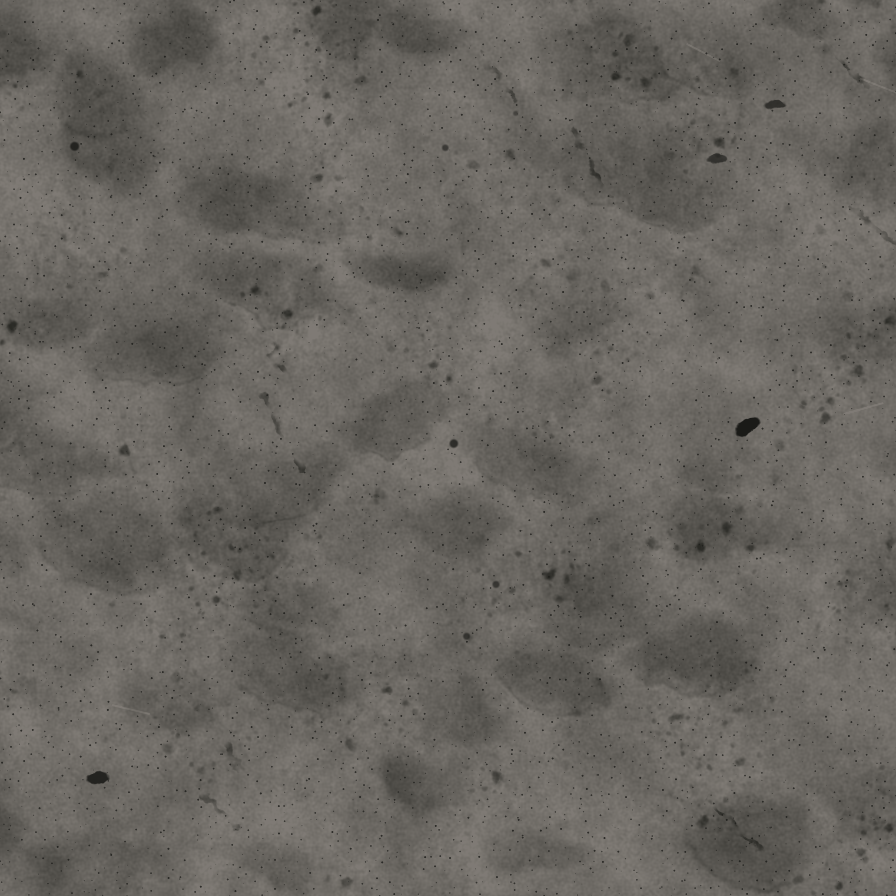
Write a three.js fragment shader that draws this texture.

```glsl
varying vec2 vUv;

const vec3 SHADOW = vec3(0.29, 0.283, 0.264);
const vec3 STONE = vec3(0.47, 0.454, 0.432);
const vec3 INK = vec3(0.10, 0.10, 0.09);

vec2 hash2(vec2 p) {
  vec3 q = fract(p.xyx * vec3(0.1031, 0.1030, 0.0973));
  q += dot(q, q.yzx + 33.33);
  return fract((q.xx + q.yz) * q.zy);
}

vec2 rotate(vec2 p, float angle) {
  float c = cos(angle), s = sin(angle);
  return vec2(c * p.x + s * p.y, c * p.y - s * p.x);
}

float corner(vec2 cell, vec2 offset) {
  return dot(hash2(cell + 71.0) * 2.0 - 1.0, offset);
}

float gradientNoise(vec2 p) {
  vec2 i = floor(p), f = fract(p);
  vec2 u = f * f * f * (f * (f * 6.0 - 15.0) + 10.0);
  vec2 e = vec2(0.0, 1.0);
  return mix(mix(corner(i, f), corner(i + e.yx, f - e.yx), u.x),
             mix(corner(i + e, f - e), corner(i + 1.0, f - 1.0), u.x), u.y);
}

float fbm(vec2 p) {
  float sum = 0.0, amplitude = 1.0;
  for (int k = 0; k < 4; k++) {
    sum += amplitude * gradientNoise(p);
    p = rotate(p, 0.6) * 2.03 + 17.0;
    amplitude *= 0.5;
  }
  return sum;
}

// Soft oval stains (x) and the thin creases under them (y)
vec2 stains(vec2 p, float cells, float density) {
  vec2 g = p * cells, result = vec2(0.0);
  for (int y = -1; y <= 1; y++) for (int x = -1; x <= 1; x++) {
    vec2 id = floor(g) + vec2(x, y);
    vec2 seed = hash2(id + 5.0), traits = hash2(id + 43.0);
    vec2 d = rotate(g - id - 0.1 - 0.8 * seed, -0.7 * traits.x + 0.1);
    vec2 size = vec2(0.34 + 0.22 * traits.y, 0.22 + 0.16 * seed.x);
    float r = length(d / size);
    float present = step(traits.x, density);
    float lower = smoothstep(0.1, -0.2, d.y);
    float body = 1.0 - smoothstep(0.5, mix(1.4, 1.05, lower), r);
    float crease = exp(-pow((r - 0.9) / 0.08, 2.0)) * smoothstep(-0.08, -0.2, d.y);
    result = max(result, present * vec2(body * (0.6 + 0.4 * seed.y),
                                        crease * step(0.6, traits.y)));
  }
  return result;
}

// Scattered round grains; radius and softness in canvas units
float grains(vec2 p, float cells, float density, float radius, float soft) {
  vec2 g = p * cells;
  float cover = 0.0;
  for (int y = -1; y <= 1; y++) for (int x = -1; x <= 1; x++) {
    vec2 id = floor(g) + vec2(x, y);
    vec2 traits = hash2(id + cells);
    float d = length(g - id - hash2(id + 19.0)) / cells;
    float r = radius * (0.4 + 0.6 * traits.y);
    float disc = 1.0 - smoothstep(r - soft, r + soft, d);
    cover = max(cover, disc * step(traits.x, density) * (0.4 + 0.6 * traits.y));
  }
  return cover;
}

float stroke(vec2 p, vec2 start, vec2 along, float width) {
  vec2 d = p - start;
  float t = clamp(dot(d, along) / dot(along, along), 0.0, 1.0);
  return 1.0 - smoothstep(width * 0.3, width, length(d - along * t));
}

void main() {
  vec2 p = vUv;
  vec2 warp = vec2(fbm(p * 9.0), fbm(p * 9.0 + 40.0));
  vec2 wobble = vec2(fbm(p * 45.0), fbm(p * 45.0 + 9.0));

  // Clouded ground with slanted veins
  float tone = 0.80 + 0.42 * fbm(p * 7.0) + 0.32 * fbm(p * 21.0 + 0.5 * warp);
  float vein = gradientNoise(rotate(p + 0.03 * warp, -0.9) * vec2(4.0, 11.0));
  tone += 0.08 * (1.0 - smoothstep(0.0, 0.15, abs(vein))) + 0.28 * vein;

  vec2 stain = stains(p + 0.035 * warp + 0.006 * wobble, 7.0, 0.78);
  tone -= 0.54 * stain.x + 0.28 * stain.y;

  // Grain, stronger in rough patches
  float patches = smoothstep(-0.05, 0.4, fbm(p * 7.0 + 80.0));
  float rough = 0.7 + 0.7 * patches;
  tone += rough * (0.24 * gradientNoise(p * 70.0) + 0.24 * gradientNoise(p * 140.0));
  tone += 0.30 * gradientNoise(p * 270.0);

  // Pits gather in patches
  float pits = grains(p + 0.007 * wobble, 27.0, 0.5, 0.0058, 0.003);
  float crumbs = grains(p + 0.004 * wobble, 62.0, 0.4, 0.003, 0.002);
  tone -= (0.15 + 0.85 * patches) * (1.15 * pits + 0.75 * crumbs);

  // Broken cracks, then straight scratches
  float scratch = 0.0;
  for (int k = 0; k < 9; k++) {
    vec2 seed = hash2(vec2(k, 7)), traits = hash2(vec2(k, 31));
    vec2 slope = vec2(0.03 + 0.03 * traits.x, -0.05 - 0.04 * traits.y);
    float crack = stroke(p + 0.012 * wobble, seed, slope, 0.0045);
    tone -= 0.8 * crack * smoothstep(-0.2, 0.25, gradientNoise(p * 60.0));
    vec2 run = rotate(vec2(0.04 + 0.03 * traits.y, 0.0), traits.x - 0.5);
    scratch += step(5.0, float(k)) * (traits.y < 0.5 ? 0.35 : -0.4)
             * stroke(p, seed.yx, run, 0.0016);
  }
  tone += scratch;
  vec3 colour = mix(SHADOW, STONE, clamp(tone, -0.7, 1.15));

  // Fine specks, a few dots and rounded chips
  float ink = 0.8 * grains(p, 105.0, 0.5, 0.0011, 0.0006);
  ink = max(ink, 0.85 * grains(p, 11.0, 0.08, 0.005, 0.0015));
  for (int k = 0; k < 4; k++) {
    vec2 seed = hash2(vec2(k, 53)), traits = hash2(vec2(k, 67));
    vec2 d = rotate(p - seed + 0.006 * wobble, 0.6 * traits.x - 0.1);
    float edge = length(d * vec2(0.5, 1.0)) - 0.004 - 0.004 * traits.y;
    ink = max(ink, (0.5 + 0.5 * traits.y) * (1.0 - smoothstep(-0.001, 0.001, edge)));
  }
  gl_FragColor = vec4(mix(colour, INK, ink), 1.0);
}
```
